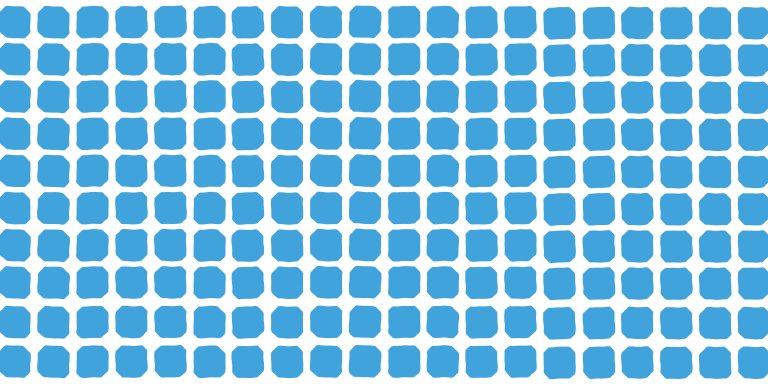
This pattern is drawn by a WebGL 2 fragment shader. Its source:

```glsl
#version 300 es
precision highp float;
// Grid of hand-cut blue tiles with clipped corners on white grout.

uniform vec2 u_resolution;
out vec4 fragColor;

// Lengths are fractions of the canvas height, measured from the top left.
const vec3 TILE_BLUE = vec3(0.25, 0.64, 0.86);
const vec3 GROUT_WHITE = vec3(1.0);
const vec2 PITCH = vec2(0.1014, 0.0969);
const vec2 FIRST_CENTER = vec2(0.0378, 0.0573);
const float HALF_SIDE = 0.0415;
const float WIDE_FROM_ROW = 7.0;     // rows below this one sit further apart
const float WIDE_PITCH = 0.1029;
const float DROP_FROM_COLUMN = 14.0; // columns from here on hang lower
const float DROP = 0.0024;
const float CUT_MIN = 0.0105;        // corner cut along each side
const float CUT_MAX = 0.0205;
const float CORNER_SOFTNESS = 0.003;
const float JITTER = 0.0022;
const float MAX_TILT = 0.035;
const float WOBBLE = 0.0008;
const float ROW_VARIATION = 0.2;     // rows mostly repeat their column's shape

float hash(vec2 p) {
    vec3 q = fract(vec3(p.xyx) * 0.1031);
    q += dot(q, q.yzx + 33.33);
    return fract((q.x + q.y) * q.z);
}

// Random value tied to the column, with a little change from row to row.
float tileRandom(vec2 cell, float salt) {
    float columnValue = hash(vec2(cell.x + 3.0, salt));
    float cellValue = hash(cell + vec2(41.0, 17.0 + salt * 13.0));
    return mix(columnValue, cellValue, ROW_VARIATION);
}

float smoothMax(float a, float b, float k) {
    float h = max(k - abs(a - b), 0.0) / k;
    return max(a, b) + h * h * k * 0.25;
}

// Square with four unequal corner cuts and slightly wavy sides.
float tileDistance(vec2 p, vec2 cell) {
    float phase = 6.2832 * tileRandom(cell, 5.0);
    vec2 along = p.yx / HALF_SIDE;
    vec2 wave = sin(along * 3.1 + vec2(phase, phase + 2.0))
              + 0.5 * sin(along * 7.3 - phase);
    vec2 side = abs(p + WOBBLE * wave) - HALF_SIDE;

    vec2 corner = step(0.0, p);
    float cut = mix(CUT_MIN, CUT_MAX, tileRandom(cell, 7.0 + corner.x + 2.0 * corner.y));
    float chamfer = (side.x + side.y + cut) * 0.7071;
    return smoothMax(max(side.x, side.y), chamfer, CORNER_SOFTNESS);
}

void main() {
    vec2 point = gl_FragCoord.xy / u_resolution.y;
    point.y = 1.0 - point.y;

    // Nearest column, then nearest row on either side of the spacing change
    float column = round((point.x - FIRST_CENTER.x) / PITCH.x);
    point.y -= DROP * step(DROP_FROM_COLUMN, column);
    float bend = FIRST_CENTER.y + WIDE_FROM_ROW * PITCH.y;
    float rowPitch = point.y > bend ? WIDE_PITCH : PITCH.y;
    float row = max(WIDE_FROM_ROW + round((point.y - bend) / rowPitch), 0.0);
    vec2 cell = vec2(column, row);
    vec2 center = vec2(FIRST_CENTER.x + column * PITCH.x,
                       bend + (row - WIDE_FROM_ROW) * rowPitch);

    // Small offset and tilt of each tile
    center += JITTER * (vec2(tileRandom(cell, 1.0), tileRandom(cell, 2.0)) - 0.5);
    float tilt = MAX_TILT * (tileRandom(cell, 3.0) - 0.5);
    vec2 local = mat2(cos(tilt), -sin(tilt), sin(tilt), cos(tilt)) * (point - center);

    // Edge smoothed over one pixel
    float coverage = clamp(0.5 - tileDistance(local, cell) * u_resolution.y, 0.0, 1.0);
    fragColor = vec4(mix(GROUT_WHITE, TILE_BLUE, coverage), 1.0);
}
```
